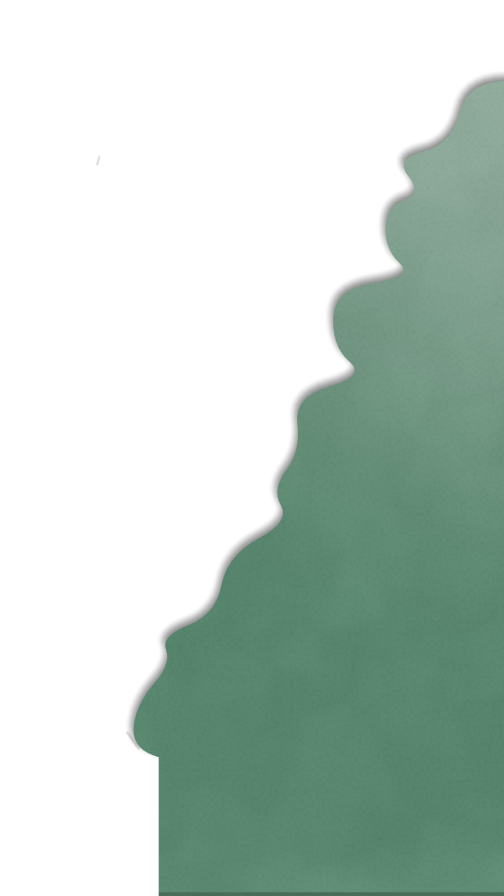
This background is drawn by a Shadertoy shader. Its source:

```glsl
#define PAPER vec3(1.0)
#define DARK_GREEN vec3(0.345, 0.522, 0.430)
#define PALE_GREEN vec3(0.555, 0.662, 0.602)
#define SHADOW_SHIFT vec2(-0.004, 0.009)
#define SHADOW_BLUR 0.014
#define SHADOW_STRENGTH 0.46
#define BLOCK_LEFT 0.3148
#define BLOCK_TOP 0.29
#define CURVE_STEPS 7
#define GRAIN 0.022

// Control polygon of the scalloped border, in canvas widths
const int KNOTS = 23;
const vec2 border[KNOTS] = vec2[KNOTS](
    vec2(1.09, 1.620), vec2(.926, 1.616), vec2(.896, 1.491), vec2(.782, 1.463),
    vec2(.838, 1.394), vec2(.766, 1.368), vec2(.764, 1.282), vec2(.822, 1.229),
    vec2(.662, 1.204), vec2(.660, 1.088), vec2(.727, 1.032), vec2(.583, .991),
    vec2(.597, .884), vec2(.539, .806), vec2(.576, .743), vec2(.451, .676),
    vec2(.428, .558), vec2(.319, .516), vec2(.340, .461), vec2(.273, .384),
    vec2(.259, .301), vec2(.329, .266), vec2(.463, .266));

float segmentDistance(vec2 p, vec2 a, vec2 b) {
    vec2 ab = b - a;
    return length(p - a - ab * clamp(dot(p - a, ab) / dot(ab, ab), 0.0, 1.0));
}

// Signed distance to a quadratic B-spline, negative on its right side
float borderDistance(vec2 p) {
    float d = 10.0, side = 1.0;
    for (int i = 1; i < KNOTS - 1; i++) {
        vec2 b = border[i];
        vec2 a = 0.5 * (border[i - 1] + b), c = 0.5 * (b + border[i + 1]);
        vec2 from = a;
        for (int j = 1; j <= CURVE_STEPS; j++) {
            float t = float(j) / float(CURVE_STEPS);
            vec2 to = mix(mix(a, b, t), mix(b, c, t), t);
            d = min(d, segmentDistance(p, from, to));
            if ((from.y > p.y) != (to.y > p.y)) {
                float crossing = mix(from.x, to.x, (p.y - from.y) / (to.y - from.y));
                if (crossing < p.x) side = -side;
            }
            from = to;
        }
    }
    return side * d;
}

vec2 hash2(vec2 p) {
    return fract(sin(vec2(dot(p, vec2(127.1, 311.7)), dot(p, vec2(269.5, 183.3)))) * 437.58);
}

// Cellular noise: distance to the nearest scattered seed
float cells(vec2 p) {
    vec2 cell = floor(p);
    float nearest = 2.0;
    for (int y = -1; y <= 1; y++)
        for (int x = -1; x <= 1; x++) {
            vec2 seed = cell + vec2(x, y);
            nearest = min(nearest, length(seed + hash2(seed) - p));
        }
    return nearest;
}

vec3 paintedGreen(vec2 p) {
    // Light falls from the upper right
    float light = smoothstep(0.5, 1.75, p.y + 0.35 * (p.x - 0.6));
    vec3 color = mix(DARK_GREEN, PALE_GREEN, light);

    // Soft clouds and fine grain
    vec2 warped = p + 0.03 * sin(p.yx * 23.0 + 1.7 * sin(p * 41.0));
    float clouds = sin(warped.x * 13.0 + 2.0 * sin(warped.y * 7.0)) * sin(warped.y * 11.0 + 1.0);
    color += 0.010 * clouds + 0.025 * (0.45 - cells(warped * 6.0));
    color += GRAIN * (0.45 - cells(p * 140.0));

    // Lighter foot with a dark strip along the bottom
    color += 0.025 * smoothstep(0.12, 0.0, p.y);
    return mix(color, DARK_GREEN * 0.82, smoothstep(0.009, 0.006, p.y));
}

void mainImage(out vec4 fragColor, in vec2 fragCoord) {
    vec2 p = fragCoord / iResolution.x;
    float pixel = 1.0 / iResolution.x;

    // Drop shadow
    float shadow = smoothstep(SHADOW_BLUR, -SHADOW_BLUR, borderDistance(p - SHADOW_SHIFT));
    vec3 color = PAPER * (1.0 - SHADOW_STRENGTH * shadow);

    // Stray pale strokes on the paper
    float tick = segmentDistance(p, vec2(.193, 1.452), vec2(.197, 1.466));
    float sliver = segmentDistance(p, vec2(.253, .324), vec2(.275, .293));
    color -= 0.14 * smoothstep(0.004, 0.0, tick) + 0.14 * smoothstep(0.005, 0.0, sliver);

    // Scalloped sheet joined to a straight block
    float block = max(BLOCK_LEFT - p.x, p.y - BLOCK_TOP);
    float sheet = min(borderDistance(p), block);
    color = mix(color, paintedGreen(p), smoothstep(pixel, -pixel, sheet * 1.4));

    fragColor = vec4(color, 1.0);
}
```
